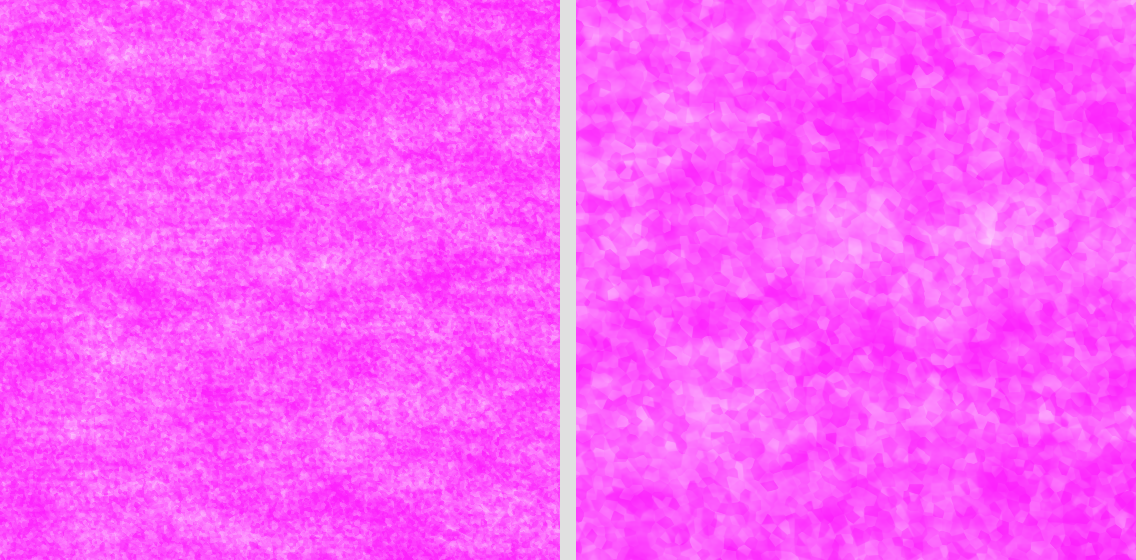
Left: the whole. Right: its middle third, enlarged.
Give the GLSL for this texture, as a WebGL 2 fragment shader.

```glsl
#version 300 es
precision highp float;

// Mottled magenta paper: drifting horizontal bands and clouds of pale tone,
// built from stretched gradient noise, under a fine layer of angular flakes.
// Faint level scratches and pale curled fibres lie on top.

uniform vec2 u_resolution;
out vec4 fragColor;

// Two uniform random values in 0..1 for a lattice cell.
vec2 hash2(vec2 cell) {
    uvec2 q = uvec2(ivec2(cell)) * uvec2(1597u, 3571u) + uvec2(7919u, 104729u);
    q.x += q.y * 26699u;
    q.y += q.x * 48271u;
    q ^= q >> 15u;
    q.x += q.y * 69621u;
    q.y += q.x * 40692u;
    q ^= q >> 13u;
    return vec2(q & 65535u) / 65535.0;
}

float cornerSlope(vec2 cell, vec2 offset) {
    float angle = 6.28319 * hash2(cell).x;
    return dot(vec2(cos(angle), sin(angle)), offset);
}

float gradientNoise(vec2 p) {
    vec2 i = floor(p), f = fract(p);
    vec2 u = f * f * f * (f * (f * 6.0 - 15.0) + 10.0);
    vec2 e = vec2(1.0, 0.0);
    float low = mix(cornerSlope(i, f), cornerSlope(i + e, f - e), u.x);
    float high = mix(cornerSlope(i + e.yx, f - e.yx), cornerSlope(i + 1.0, f - 1.0), u.x);
    return mix(low, high, u.y);
}

float fbm(vec2 p) {
    float sum = 0.0, amplitude = 1.0;
    for (int octave = 0; octave < 4; octave++) {
        sum += amplitude * gradientNoise(p);
        p = mat2(1.98, 0.16, -0.16, 1.98) * p + 17.3;
        amplitude *= 0.6;
    }
    return sum;
}

// Angular cells of random tone in -1..1, blended narrowly at their edges.
float flakes(vec2 p) {
    vec2 cell = floor(p);
    float tone = 0.0, total = 0.0;
    for (int y = -1; y <= 1; y++) {
        for (int x = -1; x <= 1; x++) {
            vec2 neighbour = cell + vec2(x, y);
            vec2 d = neighbour + hash2(neighbour) - p;
            float weight = exp(-22.0 * dot(d, d)) + 1e-12;
            tone += weight * (2.0 * hash2(neighbour + 311.0).y - 1.0);
            total += weight;
        }
    }
    return tone / total;
}

void main() {
    vec2 p = gl_FragCoord.xy / u_resolution.y;
    vec2 warp = vec2(gradientNoise(p * 19.0 + 5.0), gradientNoise(p * 19.0 + 61.0));

    // Broad bands, medium clouds and fine mist
    float tone = 1.35 * fbm(p * vec2(2.5, 9.0) + 3.7);
    tone += 1.55 * fbm(p * vec2(9.0, 15.0) + 0.4 * warp + 41.0);
    tone += 0.95 * fbm(p * vec2(42.0, 56.0) + 90.0);

    // Two sizes of flake, turned against each other
    tone += 0.85 * flakes(mat2(0.8, 0.6, -0.6, 0.8) * p * vec2(165.0, 185.0));
    tone += 0.75 * flakes(mat2(0.9, -0.43, 0.43, 0.9) * p * vec2(112.0, 96.0) + 300.0);

    // Level scratches, showing only in places
    float scratchMask = smoothstep(-0.1, 0.4, gradientNoise(p * vec2(4.0, 13.0) + 130.0));
    tone += 1.1 * scratchMask * gradientNoise(p * vec2(5.0, 120.0) + 170.0);

    // Pale fibres along the zero lines of warped noise
    float ridge = 1.0 - abs(gradientNoise(p * 15.0 + 0.8 * warp + 210.0));
    float fibreMask = smoothstep(0.1, 0.5, gradientNoise(p * 8.0 + 250.0));
    tone += 1.3 * fibreMask * pow(ridge, 16.0);

    // Tone to green, with a soft floor under the deepest magenta
    float green = 0.335 + 0.118 * tone;
    green = 0.12 + log(1.0 + exp(16.0 * (green - 0.12))) / 16.0;
    fragColor = vec4(0.99, min(green, 0.95), 0.99, 1.0);
}
```
